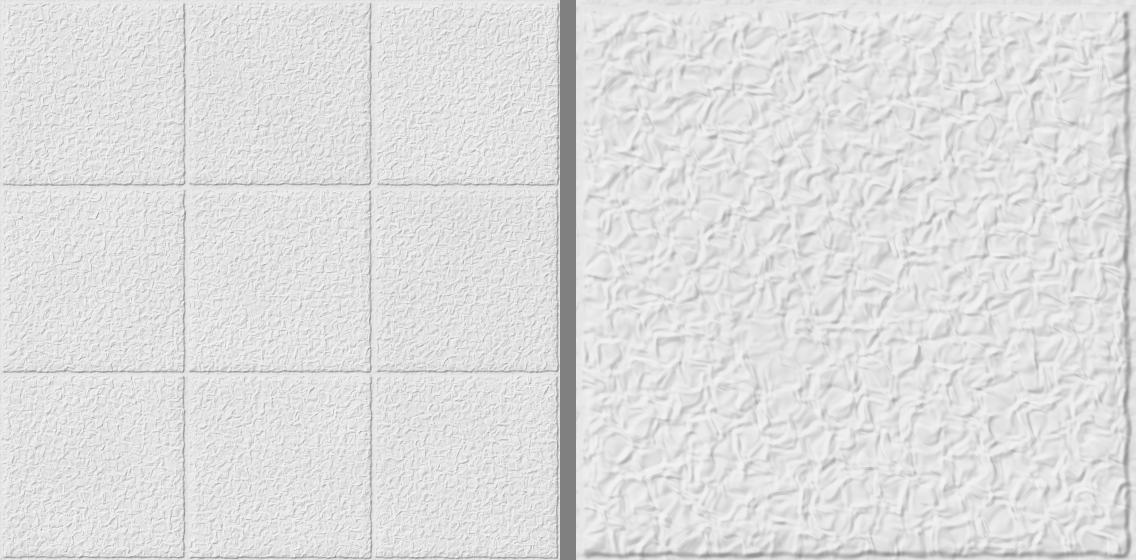
Left, the full canvas; right, a detail of the centre.
A WebGL 1 fragment shader for this texture:

```glsl
precision highp float;

// Rough white square tiles in a grid, with narrow pale joints between them.
// A height field (tile profile, grain and flakes of gradient noise) is lit
// from the upper left by a finite difference; all noise wraps at the borders.

uniform vec2 u_resolution;

#define TILES 3.0          // tiles across and down
#define JOINT 0.024        // joint width, in tiles
#define CORNER 0.012       // corner radius, in tiles
#define JITTER 0.007       // shift of each tile, in tiles
#define GRAIN 130.0        // grain cells across the canvas
#define FLAKE 84.0         // flake cells across the canvas
#define RELIEF_STEP 0.0013 // half width of the lighting difference
#define BASE_TONE 0.887
#define SHADOW_GAIN 0.17
#define LIGHT_GAIN 0.06

vec2 hash2(vec2 p) {
  vec2 q = vec2(dot(p, vec2(127.1, 311.7)), dot(p, vec2(269.5, 183.3)));
  return fract(sin(q) * 43758.55);
}

// Gradient vector of a lattice point, wrapped to the period
vec2 gradientAt(vec2 cell, float period, float seed) {
  float angle = 6.28319 * hash2(mod(cell, period) + seed).x;
  return vec2(cos(angle), sin(angle));
}

// Gradient noise over the unit canvas, with freq cells per side
float noise(vec2 uv, float freq, float seed) {
  vec2 p = uv * freq;
  vec2 i = floor(p), f = p - i;
  vec2 w = f * f * f * (f * (f * 6.0 - 15.0) + 10.0);
  vec2 o = vec2(1.0, 0.0);
  float a = dot(gradientAt(i, freq, seed), f);
  float b = dot(gradientAt(i + o.xy, freq, seed), f - o.xy);
  float c = dot(gradientAt(i + o.yx, freq, seed), f - o.yx);
  float d = dot(gradientAt(i + o.xx, freq, seed), f - o.xx);
  return mix(mix(a, b, w.x), mix(c, d, w.x), w.y);
}

// Signed distance to the worn tile outline, in tiles; negative inside
float tileDistance(vec2 uv) {
  vec2 p = uv * TILES;
  vec2 id = mod(floor(p), TILES);
  vec2 q = fract(p) - 0.5 - JITTER * (hash2(id + 3.0) - 0.5);
  vec2 b = abs(q) - (0.5 - 0.5 * JOINT - CORNER);
  float box = length(max(b, 0.0)) + min(max(b.x, b.y), 0.0) - CORNER;
  return box + 0.006 * noise(uv, 30.0, 5.0) + 0.006 * noise(uv, 96.0, 9.0);
}

float surfaceHeight(vec2 uv) {
  // Tile body: a steep side wall and a soft shoulder
  float d = tileDistance(uv);
  float body = 1.6 * smoothstep(0.006, -0.006, d)
             + 0.7 * smoothstep(0.0, -0.04, d);

  // Grain and curled flakes on a warped domain
  vec2 warp = vec2(noise(uv, 70.0, 17.0), noise(uv, 70.0, 23.0));
  vec2 p = uv + 0.008 * warp;
  float grain = noise(p, GRAIN, 31.0) + 0.5 * noise(p, GRAIN * 2.0, 37.0);
  float flake = 0.5 * smoothstep(0.08, 0.2, noise(p, FLAKE, 41.0));

  // Joints and a few rubbed patches are smoother
  float rough = mix(1.0, 0.4, smoothstep(-0.008, 0.004, d));
  rough *= 1.0 - 0.5 * smoothstep(0.36, 0.52, noise(uv, 21.0, 47.0));
  return body + rough * (grain + flake);
}

void main() {
  vec2 uv = gl_FragCoord.xy / u_resolution;

  // Slope along the light: positive faces the lamp
  vec2 toLight = RELIEF_STEP * normalize(vec2(-1.0, 1.0));
  float slope = surfaceHeight(uv - toLight) - surfaceHeight(uv + toLight);

  // Highlights saturate, shadows stay deep
  float lit = LIGHT_GAIN * (1.0 - exp(-2.2 * max(slope, 0.0)));
  float shade = SHADOW_GAIN * min(slope, 0.0);
  float tone = BASE_TONE + lit + max(shade, -0.26);

  // Grime along the tile edge, then broad and per-tile variation
  float edge = tileDistance(uv) / 0.006;
  tone -= 0.04 * exp(-edge * edge);
  tone += 0.012 * noise(uv, 9.0, 53.0);
  vec2 id = mod(floor(uv * TILES), TILES);
  tone += 0.008 * (hash2(id + 11.0).y - 0.5) * step(edge, 0.0);

  gl_FragColor = vec4(vec3(clamp(tone, 0.0, 1.0)), 1.0);
}
```
